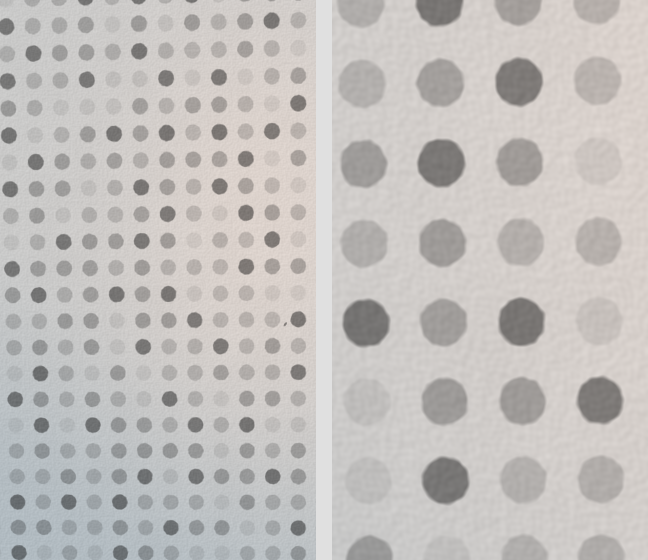
Left: the whole. Right: its middle third, enlarged.
A Shadertoy shader for this pattern:

```glsl
// A wall covering of grey dots in twelve columns, seen slightly askew in soft light.
// A bent grid places the dots, hashes pick one of four tones for each, and
// gradient noise roughens the dot rims and embosses the whole surface.

const float DOT_RADIUS = 0.298;   // in grid cells
const float LAST_COLUMN = 11.0;
const float MIDDLE_ROW = 11.0;

float hash(vec2 cell, uint seed) {
    uvec2 q = uvec2(ivec2(cell) + 4096);
    uint h = q.x * 1597334677u ^ q.y * 3812015801u ^ seed * 668265263u;
    h = (h ^ (h >> 15)) * 2246822519u;
    h = (h ^ (h >> 13)) * 3266489917u;
    return float((h ^ (h >> 16)) >> 8) / 16777216.0;
}

float cornerSlope(vec2 corner, vec2 offset) {
    float angle = 6.28318 * hash(corner, 7u);
    return dot(vec2(cos(angle), sin(angle)), offset);
}

float gradientNoise(vec2 p) {
    vec2 i = floor(p), f = p - i;
    vec2 w = f * f * f * (f * (f * 6.0 - 15.0) + 10.0);
    vec2 e = vec2(1.0, 0.0);
    float low = mix(cornerSlope(i, f), cornerSlope(i + e, f - e), w.x);
    float high = mix(cornerSlope(i + e.yx, f - e.yx), cornerSlope(i + 1.0, f - 1.0), w.x);
    return mix(low, high, w.y);
}

// Canvas point (widths, y down from the top) to column and row numbers.
vec2 gridCoord(vec2 p) {
    float pitch = mix(0.0842, 0.0803, p.y / 1.778);
    float column = LAST_COLUMN - (0.944 - p.x) / pitch;
    float t = (p.y - mix(0.935, 0.926, p.x)) / mix(0.831, 0.844, p.x);
    return vec2(column, MIDDLE_ROW + 10.0 * (t + 0.022 * t * t));
}

// Random rank with a checkerboard lean, so dark dots tend to alternate.
float rank(vec2 cell) {
    return hash(cell, 3u) + 0.2 * mod(cell.x + cell.y, 2.0);
}

// A dot is dark when it outranks its four neighbours, so none touch.
bool isDark(vec2 cell) {
    vec2 e = vec2(1.0, 0.0);
    float rival = max(max(rank(cell + e), rank(cell - e)),
                      max(rank(cell + e.yx), rank(cell - e.yx)));
    return rank(cell) > rival;
}

// Share of the wall's light that a dot reflects.
float dotTone(vec2 cell) {
    float pick = hash(cell, 11u);
    float tone = pick < 0.25 ? 0.93 : pick < 0.63 ? 0.845 : 0.76;
    if (isDark(cell)) tone = 0.575;
    return tone + 0.025 * (hash(cell, 19u) - 0.5);
}

// Neutral light, cool at the lower left and warm at the right.
vec3 wallLight(vec2 uv) {
    float cool = 1.0 - smoothstep(0.02, 0.64, uv.y + 0.25 * uv.x);
    vec2 q = (uv - vec2(0.87, 0.64)) / vec2(0.52, 0.42);
    float warm = exp(-dot(q, q));
    vec3 light = mix(vec3(0.785, 0.787, 0.785), vec3(0.69, 0.73, 0.755), cool);
    return mix(light, vec3(0.865, 0.825, 0.800), warm);
}

// Relief lit from the upper left: the height change across a short step.
float emboss(vec2 p, float frequency) {
    vec2 q = p * frequency;
    return gradientNoise(q + 0.3) - gradientNoise(q - 0.3);
}

// Coverage of a small slanted scuff.
float scuff(vec2 p, vec2 center, float pixel) {
    vec2 d = p - center;
    d.x += 0.5 * d.y;
    float dist = length(d * vec2(1.5, 1.0)) - 0.006;
    return 1.0 - smoothstep(-pixel, pixel, dist);
}

void mainImage(out vec4 fragColor, in vec2 fragCoord) {
    vec2 uv = fragCoord / iResolution.xy;
    float pixel = 1.0 / iResolution.x;
    vec2 p = vec2(fragCoord.x, iResolution.y - fragCoord.y) * pixel;

    // Dots with slightly ragged printed rims
    vec2 grid = gridCoord(p);
    vec2 cell = floor(grid + 0.5);
    float rim = 0.025 * gradientNoise(p * 95.0);
    float dist = length(grid - cell) - DOT_RADIUS + rim;
    float soft = max(0.03, 12.0 * pixel);
    float ink = 1.0 - smoothstep(-soft, soft, dist);

    // Light, print and blemish
    vec3 color = wallLight(uv) * mix(1.0, dotTone(cell), ink);
    color *= 1.0 - 0.4 * scuff(p, vec2(0.903, 1.026), pixel);

    // Embossed grain and faint broad mottling
    color += 0.024 * emboss(p, 150.0) + 0.012 * emboss(p, 70.0);
    color += 0.012 * gradientNoise(p * 9.0);

    fragColor = vec4(clamp(color, 0.0, 1.0), 1.0);
}
```
